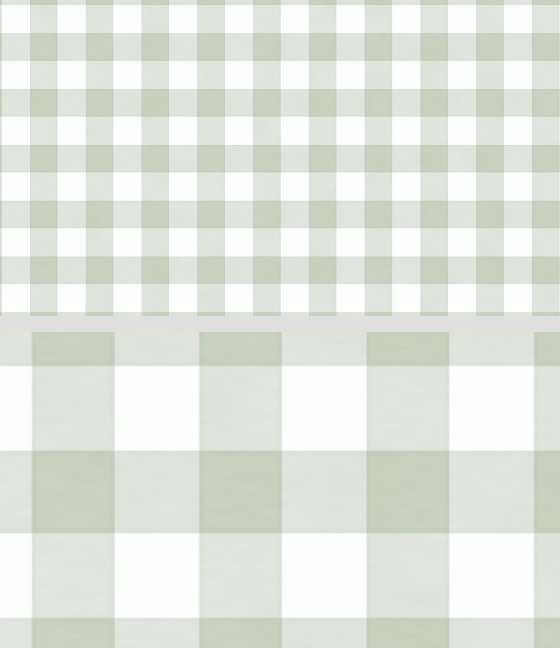
Top: the whole. Bottom: its middle third, enlarged.
Reproduce this pattern procedurally as a WebGL 1 fragment shader.

```glsl
precision highp float;

uniform vec2 u_resolution;

float hash(vec2 p) {
  p = fract(p * vec2(0.1031, 0.1137));
  p += dot(p, p.yx + 33.33);
  return fract((p.x + p.y) * p.x * 7.13);
}

float valueNoise(vec2 p) {
  vec2 i = floor(p);
  vec2 f = fract(p);
  f = f * f * (3.0 - 2.0 * f);
  float low = mix(hash(i), hash(i + vec2(1.0, 0.0)), f.x);
  float high = mix(hash(i + vec2(0.0, 1.0)), hash(i + 1.0), f.x);
  return mix(low, high, f.y);
}

void main() {
  // One unit is one repeat of the check
  vec2 cell = gl_FragCoord.xy / u_resolution.y * 5.665 - vec2(0.284, 0.321);
  float soft = max(0.5 * 5.665 / u_resolution.y, 0.008);

  // Signed distance to the vertical (x) and horizontal (y) bands
  vec2 edge = abs(fract(cell) - 0.5) - 0.2475;
  vec2 band = 1.0 - smoothstep(-soft, soft, edge);
  float crossing = band.x * band.y;
  float cover = max(band.x, band.y);

  vec3 white = vec3(0.992, 1.0, 0.992);
  vec3 paleSage = vec3(0.878, 0.894, 0.860);
  vec3 sage = vec3(0.783, 0.820, 0.748);
  vec3 color = mix(white, paleSage, cover);
  color = mix(color, sage, crossing);

  // Slightly darker selvedge just inside each band
  vec2 rim = 1.0 - smoothstep(0.0, 0.022, abs(edge + 0.012));
  color -= 0.014 * max(rim.x, rim.y) * cover;

  // Uneven dye and a faint fine weave
  float dye = valueNoise(cell * 2.3 + 20.0) - 0.5;
  float weave = valueNoise(cell * vec2(12.0, 36.0) + 70.0) - 0.5;
  color += cover * (dye * vec3(0.016, 0.008, 0.020) + weave * 0.012);

  gl_FragColor = vec4(color, 1.0);
}
```
